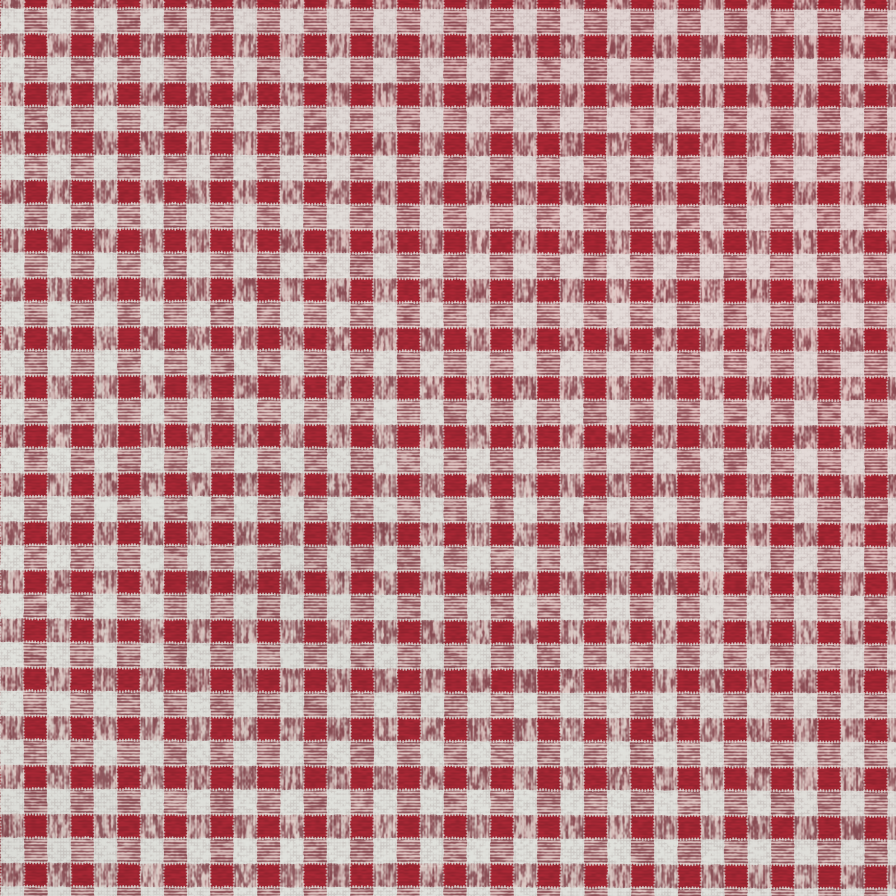
This texture is drawn by a three.js fragment shader. Its source:

```glsl
// Red and white woven gingham: 19.2 checks across and 18.37 up.
// Red warp and weft bands cross into solid squares; where only one band is red
// the cell shows streaky threads. Sub-samples in each pixel smooth the weave.
varying vec2 vUv;

const vec2 REPEATS = vec2(19.2, 18.37);
const vec2 ORIGIN = vec2(0.0267, 0.0098);
const vec2 BAND = vec2(0.495, 0.482);
const float THREADS = 16.0;
const float TAU = 6.2831853;

const vec3 RED = vec3(0.625, 0.145, 0.195);
const vec3 DARK_PINK = vec3(0.56, 0.31, 0.34);
const vec3 LIGHT_PINK = vec3(0.87, 0.76, 0.75);
const vec3 WHITE = vec3(0.885, 0.875, 0.86);
const vec3 SHADED_WHITE = vec3(0.80, 0.77, 0.76);

float hash(vec2 p) {
  vec3 q = fract(vec3(p.xyx) * 0.1031);
  q += dot(q, q.yzx + 33.33);
  return fract((q.x + q.y) * q.z);
}

float noise(vec2 p) {
  vec2 i = floor(p);
  vec2 f = fract(p);
  f = f * f * (3.0 - 2.0 * f);
  return mix(mix(hash(i), hash(i + vec2(1.0, 0.0)), f.x),
             mix(hash(i + vec2(0.0, 1.0)), hash(i + vec2(1.0, 1.0)), f.x), f.y);
}

// Signed distance to a band that starts at every whole number
float bandDistance(float x, float width) {
  return abs(fract(x - width * 0.5 + 0.5) - 0.5) - width * 0.5;
}

float ridge(float x) {
  return 0.5 + 0.5 * cos(TAU * x);
}

// Pale dashes along a band edge
float stitches(float edge, float along, float width) {
  float dash = smoothstep(0.25, 0.65, ridge(along * THREADS));
  return dash * (1.0 - smoothstep(width * 0.5, width, abs(edge)));
}

// Streaky threads: x runs along the thread, y across it
float streaks(vec2 p, float ridgeAmount) {
  float grain = 0.65 * noise(p * vec2(5.0, 19.0)) + 0.35 * noise(p * vec2(17.0, 27.0));
  return smoothstep(0.22, 0.78, mix(grain, ridge(p.y * THREADS), ridgeAmount));
}

vec3 fabric(vec2 uv) {
  // Slight skew and slack of the cloth
  vec2 slack = vec2(noise(uv * 4.0 + 9.0), noise(uv * 4.0 + 31.0)) - 0.5;
  vec2 p = uv + 0.0016 * slack;
  p.y += 0.002 * (uv.x - 0.5);
  vec2 g = (p - ORIGIN) * REPEATS + 40.0;

  // Bands with edges frayed by single threads
  vec2 fray = vec2(noise(g.yx * vec2(THREADS, 2.0)), noise(g * vec2(THREADS, 2.0) + 70.0)) - 0.5;
  float warpEdge = bandDistance(g.x, BAND.x) + 0.022 * fray.x;
  float weftEdge = bandDistance(g.y, BAND.y) + 0.022 * fray.y;
  float warp = 1.0 - smoothstep(-0.008, 0.008, warpEdge);
  float weft = 1.0 - smoothstep(-0.008, 0.008, weftEdge);
  float cellTone = hash(floor(g / (BAND * 1.01))) - 0.5;

  // Four kinds of cell
  float fineWeave = 0.5 * ridge(g.x * THREADS) * ridge(g.y * THREADS) + 0.5 * noise(g * vec2(15.0, 22.0));
  vec3 plain = mix(SHADED_WHITE, WHITE, smoothstep(0.0, 0.5, fineWeave));
  vec3 solid = RED * (0.90 + 0.14 * noise(g * vec2(10.0, 30.0)) + 0.06 * ridge(g.y * THREADS));
  vec3 across = mix(DARK_PINK, LIGHT_PINK, streaks(g, 0.42) + 0.10 * cellTone);
  vec3 upright = mix(DARK_PINK, LIGHT_PINK, streaks(g.yx + 50.0, 0.12) + 0.12 * cellTone);
  upright = mix(upright, upright * vec3(0.97, 1.03, 1.02), noise(g * vec2(20.0, 3.0)));
  vec3 color = mix(mix(plain, across, warp), mix(upright, solid, weft * warp), weft);

  // Dashed borders of the red bands
  float seam = stitches(weftEdge, g.x, 0.036) * mix(0.35, 0.8, warp);
  seam = max(seam, 0.55 * weft * stitches(warpEdge, g.y, 0.028));
  return mix(color, WHITE, seam);
}

// Soft uneven light: cooler on the left, rosier at upper right
vec3 lighting(vec2 uv) {
  float rosy = smoothstep(0.7, 1.8, uv.x + uv.y);
  vec3 tint = mix(vec3(0.985, 1.0, 0.995), vec3(1.01, 0.96, 0.97), rosy);
  return tint * (0.985 + 0.03 * noise(uv * 3.0));
}

void main() {
  vec2 pixel = fwidth(vUv);
  vec3 color = vec3(0.0);
  for (int j = 0; j < 3; j++) {
    for (int i = 0; i < 3; i++) {
      vec2 offset = (vec2(float(i), float(j)) - 1.0) / 3.0;
      color += fabric(vUv + offset * pixel);
    }
  }
  gl_FragColor = vec4(color / 9.0 * lighting(vUv), 1.0);
}
```
